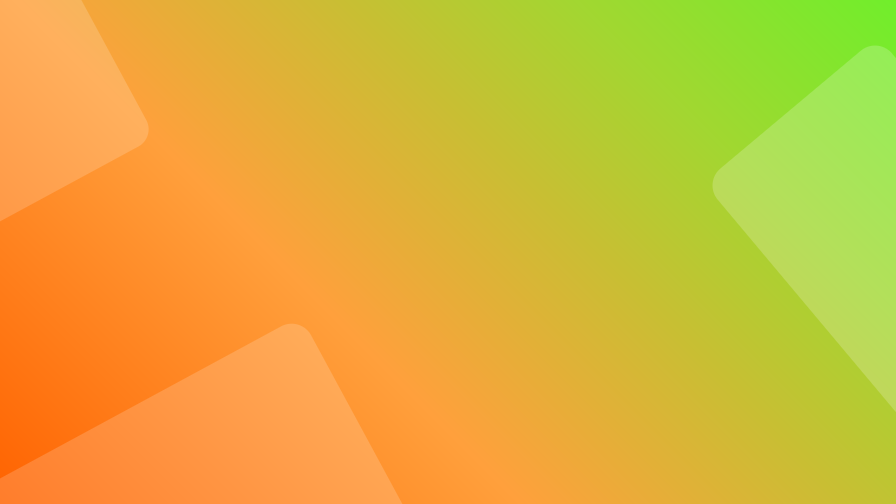
Reproduce this background procedurally as a WebGL 1 fragment shader.

```glsl
precision highp float;

uniform vec2 u_resolution;

#define DEEP_ORANGE  vec3(1.00, 0.385, 0.00)
#define LIGHT_ORANGE vec3(1.00, 0.627, 0.235)
#define OLIVE        vec3(0.78, 0.75, 0.20)
#define LIME         vec3(0.63, 0.845, 0.19)
#define BRIGHT_GREEN vec3(0.44, 0.935, 0.17)
#define CARD_RADIUS  0.044
#define LEFT_TILT    0.496
#define RIGHT_TILT   0.698

// Signed distance to a tilted box with rounded corners
float roundedBox(vec2 p, vec2 center, vec2 halfSize, float tilt, float radius) {
  float c = cos(tilt);
  float s = sin(tilt);
  vec2 d = p - center;
  vec2 q = abs(vec2(c * d.x + s * d.y, c * d.y - s * d.x)) - halfSize + radius;
  return length(max(q, 0.0)) + min(max(q.x, q.y), 0.0) - radius;
}

// Piecewise linear ramp along the rising diagonal
vec3 diagonalGradient(float d) {
  vec3 color = mix(DEEP_ORANGE, LIGHT_ORANGE, clamp((d + 1.0) / 1.035, 0.0, 1.0));
  color = mix(color, OLIVE, clamp((d - 0.035) / 0.665, 0.0, 1.0));
  color = mix(color, LIME, clamp((d - 0.70) / 0.457, 0.0, 1.0));
  return mix(color, BRIGHT_GREEN, clamp((d - 1.157) / 0.621, 0.0, 1.0));
}

// Lay a translucent white card over the color
vec3 addCard(vec3 color, float dist, float opacity) {
  float pixel = 1.0 / u_resolution.y;
  float coverage = clamp(0.5 - dist / pixel, 0.0, 1.0);
  return mix(color, vec3(1.0), opacity * coverage);
}

void main() {
  // One unit is the canvas height
  vec2 p = gl_FragCoord.xy / u_resolution.y;
  vec3 color = diagonalGradient(p.x + p.y - 1.0);

  // Upper left, lower left and right cards
  float upperCard = roundedBox(p, vec2(-0.1616, 0.8678), vec2(0.347), LEFT_TILT, 0.039);
  float lowerCard = roundedBox(p, vec2(0.4095, -0.2542), vec2(0.463), LEFT_TILT, CARD_RADIUS);
  float rightCard = roundedBox(p, vec2(1.7917, 0.5167), vec2(0.2257, 0.347), RIGHT_TILT, CARD_RADIUS);
  color = addCard(color, upperCard, 0.17);
  color = addCard(color, lowerCard, 0.17);
  color = addCard(color, rightCard, 0.20);

  gl_FragColor = vec4(color, 1.0);
}
```
